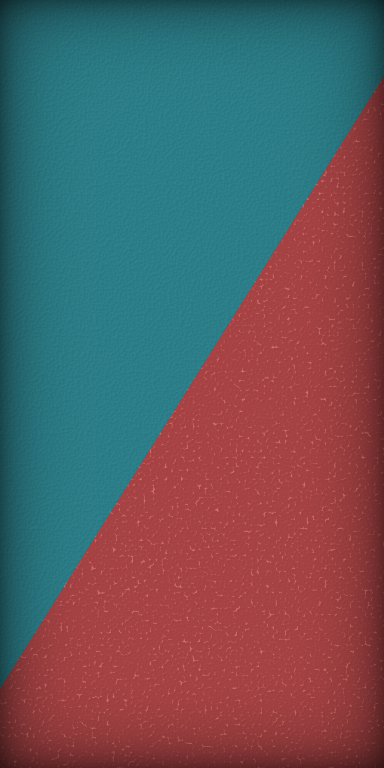
Write a WebGL 1 fragment shader that draws this background.

```glsl
precision highp float;

uniform vec2 u_resolution;

vec2 hash2(vec2 p) {
    vec3 q = fract(p.xyx * vec3(0.1031, 0.1030, 0.0973));
    q += dot(q, q.yzx + 33.33);
    return fract((q.xx + q.yz) * q.zy);
}

// Distance to the nearest scattered point
float cellular(vec2 p) {
    vec2 cell = floor(p);
    vec2 local = fract(p);
    float nearest = 2.0;
    for (int y = -1; y <= 1; y++) {
        for (int x = -1; x <= 1; x++) {
            vec2 offset = vec2(float(x), float(y));
            vec2 toPoint = offset + hash2(cell + offset) - local;
            nearest = min(nearest, dot(toPoint, toPoint));
        }
    }
    return sqrt(nearest);
}

void main() {
    vec2 uv = gl_FragCoord.xy / u_resolution;
    vec2 size = vec2(1.0, u_resolution.y / u_resolution.x);
    vec2 p = uv * size;
    float pixel = 1.0 / u_resolution.x;

    // Diagonal split between the two fields
    vec2 start = vec2(0.0, 0.104) * size;
    vec2 along = normalize(vec2(1.0, 0.798) * size);
    float side = dot(p - start, vec2(-along.y, along.x));
    float tealMask = smoothstep(-0.75 * pixel, 0.75 * pixel, side);

    // Embossed grain, lit from the upper left
    vec2 grainPos = p * 125.0;
    float grain = cellular(grainPos);
    float relief = grain - cellular(grainPos + vec2(-0.35, 0.35));
    float fleck = smoothstep(0.62, 1.0, grain);

    vec3 teal = vec3(0.172, 0.495, 0.535) * (1.0 + 0.09 * relief);
    vec3 red = vec3(0.655, 0.262, 0.268) * (1.0 + 0.06 * relief);
    red += vec3(0.15, 0.17, 0.14) * fleck;
    vec3 color = mix(red, teal, tealMask);

    // Soft inner shadow along all four edges
    vec2 inset = min(uv, 1.0 - uv) * size;
    vec2 light = 1.0 - 0.45 * exp(-inset / 0.065);
    color *= light.x * light.y;

    gl_FragColor = vec4(color, 1.0);
}
```
